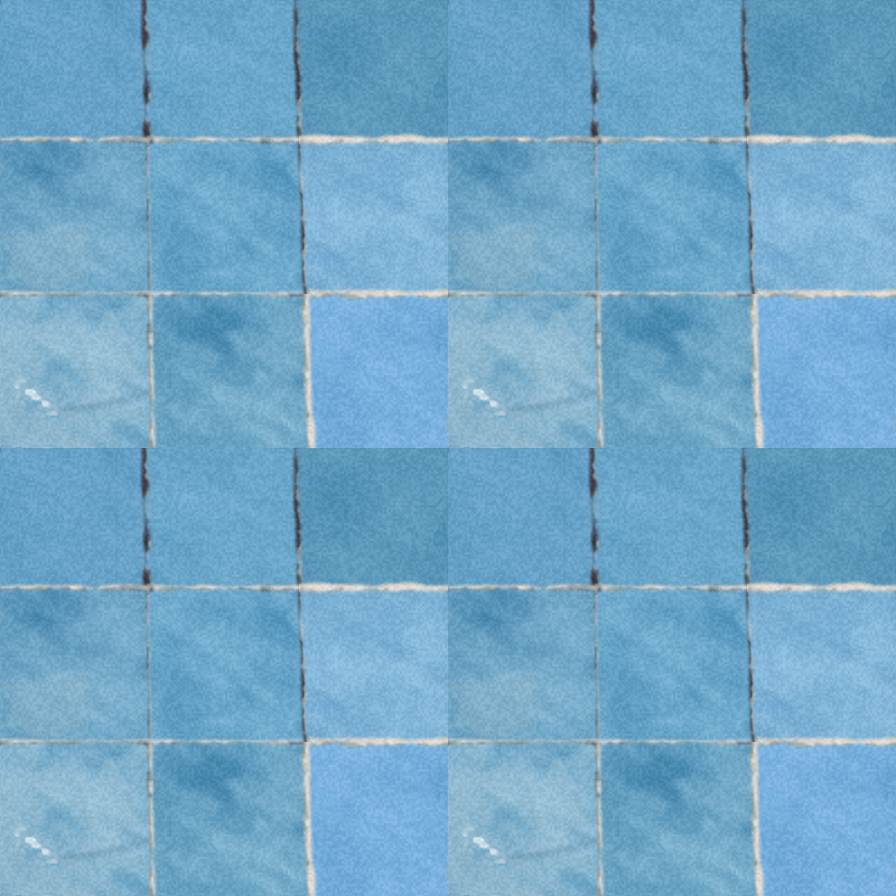
Write a Shadertoy shader that draws this texture.

```glsl
// Handmade blue glazed wall tiles with worn, uneven grout, in a wrapping 3 by 3 patch.
#define REPEATS 2.0          // patches across and down
#define ROW_HEIGHT 0.344     // spacing of the level joints in a patch
#define WOBBLE 0.003         // unevenness of tile edges
#define SOFTNESS 0.0065      // blur of the joint edges
#define CLOUDS 0.27          // strength of glaze mottling
#define GRAIN 0.085          // strength of fine speckle
#define PALE_GLAZE vec3(0.56, 0.71, 0.79)
#define PALE_GROUT vec3(0.88, 0.85, 0.82)
#define TAN_GROUT vec3(0.60, 0.62, 0.61)
#define DARK_GROUT vec3(0.23, 0.22, 0.26)

// Per tile, rows from the bottom: glaze colour and amount of mottling.
const vec4 GLAZE[9] = vec4[9](
    vec4(.45, .66, .78, 1.1), vec4(.39, .62, .75, .90), vec4(.46, .68, .86, .40),
    vec4(.41, .63, .76, .75), vec4(.40, .64, .78, .65), vec4(.48, .69, .83, .50),
    vec4(.40, .63, .78, .25), vec4(.40, .64, .78, .30), vec4(.35, .59, .72, .30));

// Joint at the left and at the bottom of each tile: half width, paleness.
const vec2 LEFT_JOINT[9] = vec2[9](
    vec2(.001, .5), vec2(.005, .65), vec2(.008, .85),
    vec2(.001, .5), vec2(.003, .50), vec2(.004, .35),
    vec2(.001, .5), vec2(.007, .20), vec2(.005, .20));
const vec2 BOTTOM_JOINT[9] = vec2[9](
    vec2(.001, .4), vec2(.001, .40), vec2(.001, .40),
    vec2(.005, .6), vec2(.004, .72), vec2(.008, .90),
    vec2(.005, .6), vec2(.006, .72), vec2(.009, .95));

float hash(vec2 cell) {
    vec3 h = fract(vec3(cell.xyx) * 0.1031);
    h += dot(h, h.yzx + 33.33);
    return fract((h.x + h.y) * h.z);
}

// Value noise that wraps after a whole number of cells.
float noise(vec2 p, float period) {
    vec2 i = floor(p), f = fract(p);
    vec2 a = mod(i, period), b = mod(i + 1.0, period);
    f = f * f * (3.0 - 2.0 * f);
    return mix(mix(hash(a), hash(vec2(b.x, a.y)), f.x),
               mix(hash(vec2(a.x, b.y)), hash(b), f.x), f.y);
}

float clouds(vec2 p) {
    float sum = 0.0, weight = 0.5, period = 8.0;
    for (int i = 0; i < 4; i++) {
        sum += weight * noise(p * period, period);
        weight *= 0.55;
        period *= 2.0;
    }
    return sum;
}

// Upright joints lean a little; the one on the patch border is straight.
float jointX(float i, float y) {
    return i < 0.5 ? 0.0 : i * (0.353 - 0.018 * y) - 0.012;
}

// Lays one stained and broken joint over the glaze.
vec3 layJoint(vec3 color, float dist, vec2 style, float wear, float stain, float blur) {
    dist -= round(dist);
    float halfWidth = style.x * (0.45 + 0.9 * wear);
    float side = clamp(dist / halfWidth, -1.0, 1.0);
    float tone = clamp(style.y + stain - 0.5 + 0.2 * side, 0.0, 1.0);
    vec3 grout = mix(DARK_GROUT, TAN_GROUT, smoothstep(0.05, 0.5, tone));
    grout = mix(grout, PALE_GROUT, smoothstep(0.45, 0.95, tone));
    float solid = smoothstep(0.0, 0.7, wear + 0.4 * style.y - 0.1);
    float cover = smoothstep(-blur, blur, halfWidth - abs(dist));
    return mix(color, grout, cover * smoothstep(0.0, 0.005, style.x) * mix(0.3, 1.0, solid));
}

void mainImage(out vec4 fragColor, in vec2 fragCoord) {
    vec2 p = fract(fragCoord / iResolution.xy * REPEATS);
    float blur = max(SOFTNESS, REPEATS / iResolution.y);

    // Uneven edges, then the tile that holds this point
    vec2 bend = vec2(noise(p * 24.0, 24.0), noise(p.yx * 24.0 + 7.0, 24.0)) - 0.5;
    vec2 q = fract(p + WOBBLE * bend);
    float col = step(jointX(1.0, q.y), q.x) + step(jointX(2.0, q.y), q.x);
    float row = min(floor(q.y / ROW_HEIGHT), 2.0);
    int tile = int(row * 3.0 + col);

    // Mottled glaze, with brush streaks that run down to the right
    vec4 glaze = GLAZE[tile];
    vec2 local = p + 0.37 * vec2(row, col);
    float cloud = clouds(local + 0.06 * bend) - 0.46;
    vec2 brush = vec2(local.x + 1.5 * local.y, local.y - 0.5 * local.x) + 0.03 * bend;
    float mottle = cloud + 0.35 * (noise(brush * vec2(22.0, 9.0), 64.0) - 0.5);
    vec3 color = glaze.rgb + CLOUDS * glaze.w * mottle * vec3(1.2, 0.9, 0.7);

    // Worn pale areas, a scratch and chips in the left column
    if (tile == 0) {
        float worn = 0.7 * exp(-dot(q, q) * 35.0) + 0.4 * smoothstep(0.0, 0.25, mottle);
        color = mix(color, PALE_GLAZE, clamp(worn, 0.0, 0.8));
        float curve = q.y - 0.085 - 0.9 * (q.x - 0.12) * (q.x - 0.12);
        color -= 0.06 * exp(-curve * curve * 12000.0) * smoothstep(0.08, 0.16, q.x);
        vec2 chip = (q - vec2(0.075, 0.115)) * mat2(0.83, -0.55, 0.55, 0.83);
        float flake = noise(p * 80.0, 80.0) - length(chip * vec2(9.0, 34.0));
        color = mix(color, vec3(0.84, 0.89, 0.92), 0.9 * smoothstep(0.0, 0.5, flake));
    } else if (tile == 3) {
        vec2 inside = vec2(0.095, 0.065) - abs(q - vec2(0.105, 0.42)) + 0.04 * bend;
        vec2 edge = smoothstep(-0.015, 0.02, inside);
        color = mix(color, PALE_GLAZE, 0.55 * edge.x * edge.y);
    }

    // Upright and level joints, then fine speckle
    float wear = noise(q * 24.0 + 3.0, 24.0);
    float stain = 0.5 * noise(q * 20.0, 20.0) + 0.5 * noise(q * 80.0, 80.0);
    for (int i = 0; i < 3; i++) {
        vec2 dist = q - vec2(jointX(float(i), q.y), float(i) * ROW_HEIGHT);
        color = layJoint(color, dist.x, LEFT_JOINT[int(row) * 3 + i], wear, stain, blur);
        color = layJoint(color, dist.y, BOTTOM_JOINT[i * 3 + int(col)], wear, stain, blur);
    }
    color += GRAIN * (noise(p * 200.0, 200.0) - 0.5);
    fragColor = vec4(clamp(color, 0.0, 1.0), 1.0);
}
```
